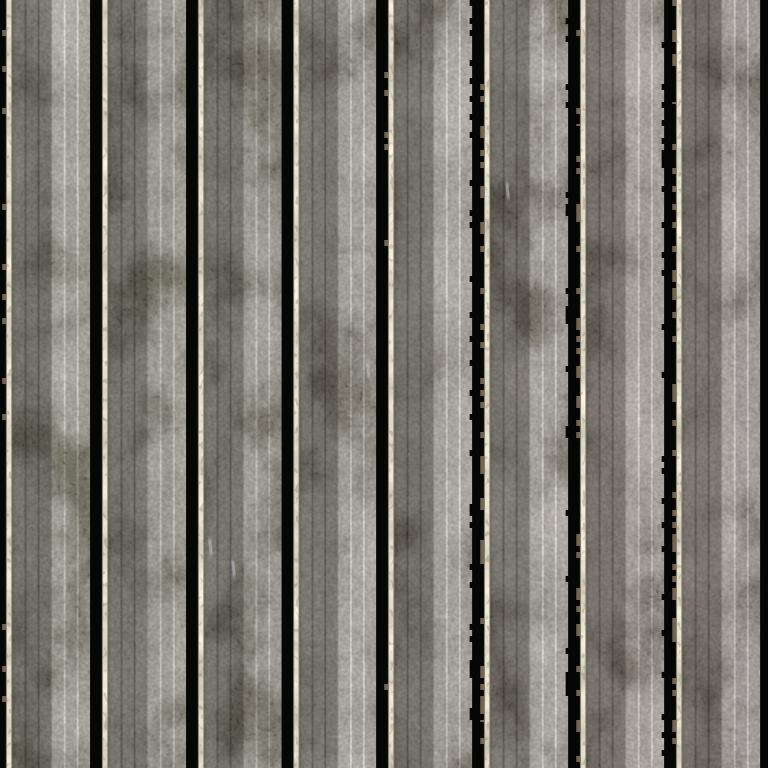
A three.js fragment shader for this texture:

```glsl
// Eight upright worn metal slats parted by black gaps, each with a bright left rim.
// A folded coordinate gives the facets, seams and rims of one slat; gradient noise
// seeded by the slat number adds stains, pitting, grain and chipped edges.

#define SLATS 8.0
#define GAP 0.12
#define RIM_CENTRE 0.15
#define FACE_START 0.185
#define FACETS 6.0
#define SOFT 0.014
#define STAIN 0.31
#define GRAIN 0.13
#define CHIP_ROWS 128.0
#define SCRATCHES 5

varying vec2 vUv;

const vec3 BLACK = vec3(0.025, 0.022, 0.02);
const vec3 SHADED = vec3(0.455, 0.445, 0.42);
const vec3 LIT = vec3(0.635, 0.63, 0.607);
const vec3 RIM = vec3(0.97, 0.96, 0.89);
const vec3 TAN = vec3(0.55, 0.49, 0.39);

float hash(vec2 p) {
  vec3 q = fract(vec3(p.xyx) * 0.1031);
  q += dot(q, q.yzx + 33.33);
  return fract((q.x + q.y) * q.z);
}

vec2 gradient(vec2 cell) {
  float angle = 6.2832 * hash(cell);
  return vec2(cos(angle), sin(angle));
}

float noise(vec2 p) {
  vec2 i = floor(p), f = fract(p);
  vec2 w = f * f * f * (f * (f * 6.0 - 15.0) + 10.0);
  vec2 e = vec2(0.0, 1.0);
  float low = mix(dot(gradient(i), f), dot(gradient(i + e.yx), f - e.yx), w.x);
  float high = mix(dot(gradient(i + e), f - e), dot(gradient(i + e.yy), f - e.yy), w.x);
  return mix(low, high, w.y);
}

float fbm(vec2 p) {
  float sum = 0.0, amp = 0.6;
  for (int i = 0; i < 5; i++) {
    sum += amp * noise(p);
    p = p * 2.03 + 17.3;
    amp *= 0.55;
  }
  return sum;
}

float line(float d, float halfWidth) {
  return 1.0 - smoothstep(halfWidth, halfWidth + SOFT, abs(d));
}

// Facets, seams and the tone of a clean slat
vec3 slatFace(float u, float id) {
  float f = (u - FACE_START) / (1.0 - FACE_START) * FACETS;
  float seam = floor(f + 0.5);
  float d = (f - seam) * (1.0 - FACE_START) / FACETS;
  float contrast = mix(0.75, 1.0, hash(vec2(id, 3.0)));
  float lit = smoothstep(-SOFT, SOFT, u - 0.592);
  vec3 color = mix(SHADED, LIT, 0.5 + (lit - 0.5) * contrast);
  color *= 1.0 + 0.05 * (hash(vec2(floor(f), id + 9.0)) - 0.5);
  float inner = step(0.5, seam) * step(seam, FACETS - 0.5);
  float dark = inner * step(seam, 2.5);
  float pale = inner * step(3.5, seam);
  color *= 1.0 - 0.22 * dark * line(d, 0.003);
  color += 0.13 * pale * line(d, 0.003);
  return color * mix(0.82, 1.0, smoothstep(FACE_START - 0.02, FACE_START + 0.04, u));
}

// Stains, pits and grain
vec3 weather(vec3 color, vec2 p, float id) {
  vec2 q = p + vec2(id * 5.37, id * 2.71);
  float broad = fbm(q * vec2(5.0, 4.0));
  float patches = fbm(q * vec2(13.0, 11.0) + 40.0);
  float stain = smoothstep(-0.08, 0.4, 0.7 * broad + 0.55 * patches);
  float pale = smoothstep(0.05, 0.4, -broad - 0.3 * patches);
  float fine = noise(p * 230.0) + 0.6 * noise(p * 115.0 + 31.0);
  float pits = smoothstep(0.2, 0.5, noise(p * 150.0 + 7.0)) * (0.2 + stain);
  color *= 1.0 - STAIN * stain * vec3(0.94, 1.0, 1.14);
  color *= 1.0 + 0.1 * pale + GRAIN * fine - 0.16 * pits;
  return color * mix(vec3(0.99, 1.0, 0.98), vec3(1.02, 0.99, 1.01), p.x);
}

void main() {
  // Fold into slats; the pitch drifts slightly past the left third
  float x = vUv.x * SLATS + 0.055 + 0.02 * smoothstep(0.3, 0.5, vUv.x);
  float u = fract(x), id = mod(floor(x), SLATS);

  vec3 color = weather(slatFace(u, id), vUv, id);

  // Short pale scratches
  for (int i = 0; i < SCRATCHES; i++) {
    float k = float(i);
    vec2 d = vUv - vec2(hash(vec2(k, 61.0)), hash(vec2(k, 87.0)));
    float mark = 1.0 - smoothstep(0.001, 0.003, abs(d.x + 0.1 * d.y));
    mark *= 1.0 - smoothstep(0.006, 0.016, abs(d.y));
    color = mix(color, vec3(0.72, 0.73, 0.74), 0.6 * mark);
  }

  // Chips belong to the edges of the right-hand gaps, a few to the first
  float row = floor(vUv.y * CHIP_ROWS);
  float wear = id > 4.5 ? 0.27 : (id > 3.5 || id < 0.5 ? 0.1 : 0.0);
  wear *= 1.0 + 1.5 * noise(vec2(id * 9.1, vUv.y * 9.0));
  float nextWear = id > 3.5 && id < 6.5 ? 0.2 : 0.0;
  float notch = 0.026 * step(1.0 - nextWear, hash(vec2(row, id + 21.0)));
  float chip = step(1.0 - wear, hash(vec2(row, id + 47.0)));

  // Gap, its flecks, then the rim over it
  float gap = 1.0 - smoothstep(GAP - SOFT, GAP + SOFT, u);
  gap = max(gap, smoothstep(1.0 - notch - SOFT, 1.0 - notch, u));
  color = mix(color, BLACK, gap);
  color = mix(color, TAN, 0.8 * chip * line(u - 0.1, 0.015));
  float glint = 0.9 + 0.25 * fbm(vec2(id * 4.3, vUv.y * 22.0));
  float worn = smoothstep(0.1, 0.4, noise(vec2(x * 22.0, vUv.y * 120.0)));
  color = mix(color, TAN, line(u - RIM_CENTRE, 0.026));
  color = mix(color, RIM * glint, line(u - RIM_CENTRE, 0.016) * (1.0 - 0.35 * worn));

  gl_FragColor = vec4(clamp(color, 0.0, 1.0), 1.0);
}
```
